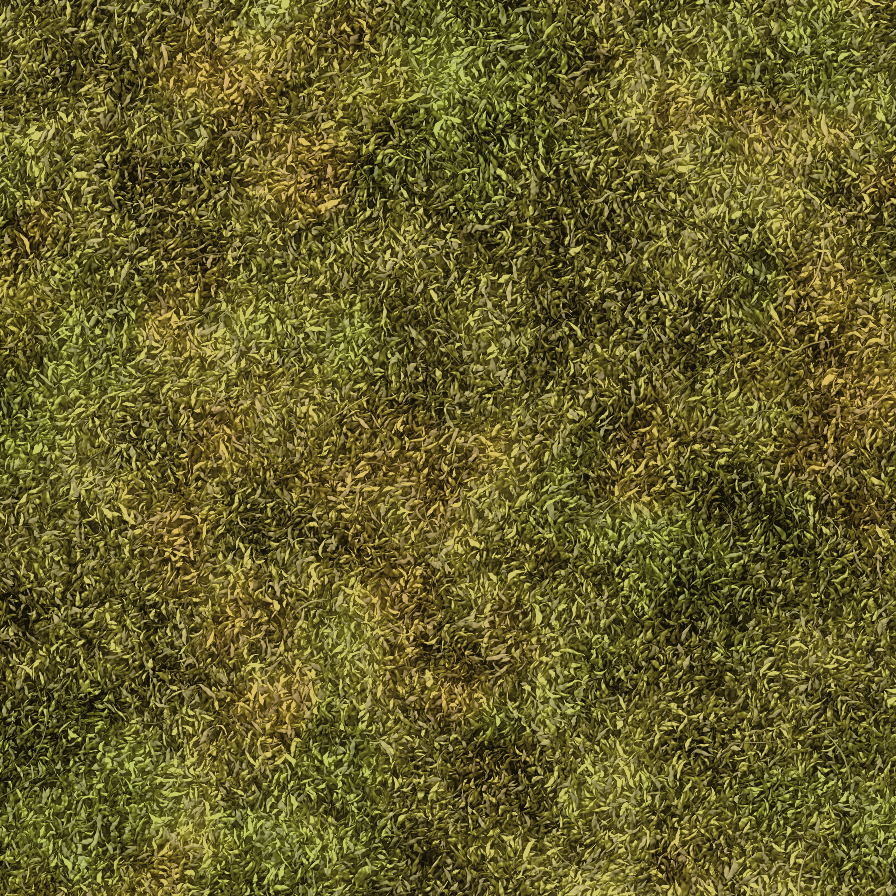
Reproduce this texture procedurally as a WebGL 1 fragment shader.

```glsl
precision highp float;
// Sunlit moss: tufts of slender blades with dark hollows, straw bits and soft patches.
uniform vec2 u_resolution;

const vec3 DEEP   = vec3(0.07, 0.06, 0.02);
const vec3 SHADOW = vec3(0.16, 0.14, 0.05);
const vec3 DARK   = vec3(0.28, 0.25, 0.09);
const vec3 MID    = vec3(0.40, 0.37, 0.12);
const vec3 LIGHT  = vec3(0.55, 0.53, 0.19);
const vec3 TIP    = vec3(0.82, 0.79, 0.42);
const vec3 STRAW  = vec3(0.60, 0.56, 0.37);
const vec3 GREEN_TINT = vec3(0.91, 1.01, 0.93);
const vec3 RUST_TINT  = vec3(1.06, 0.95, 0.90);

const int   LAYERS = 9;
const float LEAF_CELLS = 50.0;    // leaf cells across the canvas
const float LEAF_LENGTH = 0.92;   // longest half length, in cells
const float LEAF_WIDTH = 0.16;    // half width, in cells
const float STEM_CELLS = 15.0;
const float STEM_DENSITY = 0.25;
const float GRAIN_CELLS = 200.0;
const float GRAIN = 0.26;
const float OCCLUSION = 0.36;
const float TONE_SPREAD = 0.76;
const float CONTRAST = 1.12;
const float BROAD_SHADE = 0.18;
const float CLUMP_SHADE = 0.20;
const float WARP = 0.0035;
const vec2  SUN = vec2(-0.45, 0.89);

vec4 hash4(vec2 p) {
  vec4 q = fract(p.xyxy * vec4(0.1031, 0.1030, 0.0973, 0.1099));
  q += dot(q, q.wzxy + 33.33);
  return fract((q.xxyz + q.yzzw) * q.zywx);
}

// Layered, warped sines for broad patches, roughly -1 to 1.
float patches(vec2 p) {
  float sum = 0.0;
  float gain = 0.55;
  for (int i = 0; i < 4; i++) {
    sum += gain * sin(p.x + 1.3 * sin(p.y * 0.8)) * cos(p.y + sin(p.x * 0.7));
    p = mat2(1.2, 1.5, -1.5, 1.2) * p + 2.7;
    gain *= 0.7;
  }
  return sum;
}

// Cellular noise: distance to the nearest scattered point.
float cellular(vec2 p) {
  vec2 cell = floor(p);
  float nearest = 2.0;
  for (int j = -1; j <= 1; j++)
    for (int i = -1; i <= 1; i++) {
      vec2 id = cell + vec2(float(i), float(j));
      nearest = min(nearest, length(id + hash4(id + 71.0).xy - p));
    }
  return nearest;
}

// Lays one layer of leaves over surface = (tone, straw amount).
vec2 addLeaves(vec2 surface, vec2 p, float seed, float pixel, vec2 size,
               float density, float lean, float lift, float dryness) {
  vec2 cell = floor(p);
  for (int j = -1; j <= 1; j++)
    for (int i = -1; i <= 1; i++) {
      vec2 id = cell + vec2(float(i), float(j));
      vec4 r = hash4(id + seed);
      vec4 s = hash4(id + seed + 157.0);
      float angle = 1.2 + (r.z - 0.5) * 2.4 + lean;
      vec2 along = vec2(cos(angle), sin(angle));
      vec2 side = vec2(-along.y, along.x);
      vec2 d = p - id - 0.5 - (r.xy - 0.5) * 0.8;

      // Bent blade, widest below the middle, with an uneven edge
      float x = dot(d, along) / (size.x * mix(0.38, 1.0, s.x * s.x));
      float y = dot(d, side) + (s.y - 0.5) * size.x * 0.55 * min(x * x, 1.5);
      float ripple = sin(x * 9.0 + s.z * 25.0 + y * 1.6 / size.y);
      float taper = (1.0 - x * x) * (1.0 - 0.25 * clamp(x, -1.0, 1.0));
      float halfWidth = size.y * mix(0.45, 1.2, s.z) * taper * (0.9 + 0.1 * ripple);
      float edge = abs(y) - halfWidth;
      float present = step(s.w, density);
      float cover = present * clamp(0.5 - edge / pixel, 0.0, 1.0) * step(abs(x), 1.0);
      float halo = present * clamp(1.0 - edge / (size.y * 1.1), 0.0, 1.0);

      // Sunlit flank, mottled blade, shade cast on whatever lies below
      float flank = clamp(y / max(halfWidth, 0.02 * size.y) * 1.4, -1.0, 1.0);
      float tone = 0.65 + lift + (r.w - 0.5) * TONE_SPREAD
                 + 0.17 * flank * dot(side, SUN) + 0.15 * x + 0.08 * ripple;
      float straw = max(dryness, 0.9 * step(0.73, fract(r.w * 7.0 + s.x)));
      surface.x *= 1.0 - OCCLUSION * halo;
      surface = mix(surface, vec2(tone, straw), cover);
    }
  return surface;
}

vec3 mossColor(float tone) {
  vec3 c = mix(DEEP, SHADOW, smoothstep(-0.08, 0.10, tone));
  c = mix(c, DARK, smoothstep(0.10, 0.27, tone));
  c = mix(c, MID, smoothstep(0.27, 0.50, tone));
  c = mix(c, LIGHT, smoothstep(0.50, 0.74, tone));
  return mix(c, TIP, smoothstep(0.74, 1.0, tone));
}

void main() {
  vec2 uv = gl_FragCoord.xy / u_resolution.y;
  float pixel = 1.0 / u_resolution.y;
  float lean = 0.8 * patches(uv * 17.0 + 4.0);
  vec2 bent = uv + WARP * vec2(patches(uv * 38.0), patches(uv * 38.0 + 50.0));
  vec2 surface = vec2(0.25, 0.0);

  for (int k = 0; k < LAYERS; k++) {
    float n = float(k);
    float cells = LEAF_CELLS * (1.0 + 0.35 * mod(n * 2.0, 3.0));
    surface = addLeaves(surface, bent * cells + n * 0.37, n * 19.0 + 3.0, pixel * cells,
                        vec2(LEAF_LENGTH, LEAF_WIDTH), 0.88, lean, 0.01 * n, 0.0);
  }
  surface = addLeaves(surface, uv * STEM_CELLS, 331.0, pixel * STEM_CELLS,
                      vec2(0.8, 0.016), STEM_DENSITY, 0.0, 0.05, 0.8);

  // Fine grain, clumps with hollows, and broad light, green and rust patches
  float tone = 0.46 + CONTRAST * (surface.x - 0.45);
  tone += GRAIN * (0.45 - cellular(uv * GRAIN_CELLS));
  tone += BROAD_SHADE * patches(uv * 8.0 + 1.0) + CLUMP_SHADE * patches(uv * 24.0 + 6.0);
  vec3 color = mossColor(tone);
  color = mix(color, STRAW * (0.6 + 0.55 * tone), surface.y * smoothstep(0.3, 0.65, tone));
  color *= mix(vec3(1.0), GREEN_TINT, smoothstep(-0.2, 0.8, patches(uv * 6.0 + 9.0)));
  color *= mix(vec3(1.0), RUST_TINT, smoothstep(0.0, 0.8, patches(uv * 7.0 + 23.0)));
  gl_FragColor = vec4(color, 1.0);
}
```
